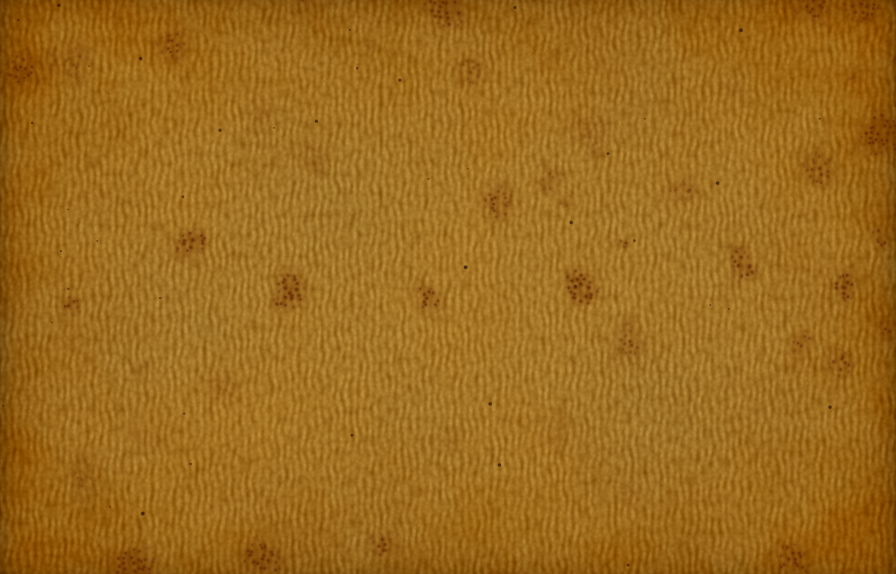
Reproduce this texture procedurally as a WebGL 2 fragment shader.

```glsl
#version 300 es
precision highp float;

uniform vec2 u_resolution;
out vec4 outColor;

vec2 hash2(vec2 c) {
    vec3 q = fract(c.xyx * vec3(0.1031, 0.1030, 0.0973));
    q += dot(q, q.yzx + 33.33);
    return fract((q.xx + q.yz) * q.zy);
}

// Distance to the nearest scattered point
float cellular(vec2 p) {
    vec2 cell = floor(p);
    float nearest = 2.0;
    for (int y = -1; y <= 1; y++) {
        for (int x = -1; x <= 1; x++) {
            vec2 c = cell + vec2(x, y);
            nearest = min(nearest, length(c + hash2(c + 17.0) - p));
        }
    }
    return nearest;
}

// Broad mottling from layered, turning sines
float clouds(vec2 p) {
    float sum = 0.0, amplitude = 0.5;
    for (int i = 0; i < 5; i++) {
        sum += amplitude * sin(p.x + 1.3 * sin(p.y)) * cos(p.y + 0.8 * sin(p.x));
        p = mat2(1.5, 1.1, -1.1, 1.5) * p + 2.7;
        amplitude *= 0.6;
    }
    return sum;
}

// Soft round marks, one per occupied grid cell; radius is in cells
float marks(vec2 p, float share, float radius, float softness) {
    vec2 cell = floor(p);
    float mask = 0.0;
    for (int y = -1; y <= 1; y++) {
        for (int x = -1; x <= 1; x++) {
            vec2 c = cell + vec2(x, y);
            vec2 chance = hash2(c + 71.0);
            float r = radius * mix(0.4, 1.0, chance.y);
            float d = length(c + hash2(c + 5.0) - p);
            float mark = 1.0 - smoothstep(r * (1.0 - softness), r, d);
            mask = max(mask, mark * step(chance.x, share) * mix(0.5, 1.0, chance.y));
        }
    }
    return mask;
}

// Vertical ribs broken into short raised fibres
float weave(vec2 p) {
    float wobble = 0.16 * sin(p.y * 47.0 + p.x * 31.0) + 0.14 * sin(p.y * 113.0 - p.x * 67.0);
    float rib = sin(6.2832 * (78.0 * p.x + wobble));
    float broken = 1.25 - cellular(p * vec2(39.0, 27.0));
    float fibre = 0.46 - cellular(p * vec2(98.0, 56.0));
    float grit = 0.46 - cellular(p * 125.0 + 40.0);
    return 0.5 * rib * broken + 1.1 * fibre + 0.65 * grit;
}

void main() {
    vec2 p = gl_FragCoord.xy / u_resolution.y;
    vec2 size = u_resolution / u_resolution.y;
    vec2 edge = min(p, size - p);
    float mottle = clouds(p * 5.0 + 1.0);
    float blotch = clouds(p * 19.0 + 8.0);

    // Aged ground, deeper and more orange towards the borders
    float age = 0.85 * exp(-edge.x / 0.13) + 0.8 * exp(-edge.y / 0.13);
    age = clamp(age * (1.0 + 0.5 * blotch) + 0.14 * mottle + 0.05 * blotch, 0.0, 1.15);
    vec3 color = mix(vec3(0.638, 0.460, 0.155), vec3(0.580, 0.345, 0.025), age);
    color *= 1.0 + 0.04 * mottle;
    color *= 1.0 - 0.22 * exp(-edge.x / 0.02) - 0.12 * exp(-edge.y / 0.025);

    // Raking light over the weave
    color += weave(p) * vec3(0.092, 0.100, 0.085) * mix(1.0, 0.8, min(age, 1.0));

    // Ragged rust stains, strongest in a middle band and near the borders
    float speckle = cellular(p * 85.0 + 9.0);
    vec2 ragged = p + 0.022 * vec2(blotch, clouds(p * 27.0 + 3.0));
    float band = exp(-pow((p.y - 0.54) / 0.12, 2.0));
    float place = clamp(0.2 + 0.8 * band + 0.8 * exp(-min(edge.x, edge.y) / 0.09), 0.0, 1.0);
    float stain = marks(ragged * 9.0, 0.34, 0.48, 0.95) * place;
    stain *= 0.6 + 0.8 * smoothstep(0.65, 0.15, speckle);
    color = mix(color, vec3(0.46, 0.22, 0.015), clamp(0.72 * stain, 0.0, 0.85));

    // Dark flecks inside the stains and tiny stray specks
    float fleck = smoothstep(0.3, 0.12, speckle) * smoothstep(0.25, 0.7, stain);
    color = mix(color, vec3(0.34, 0.14, 0.01), 0.5 * fleck);
    float speck = marks(p * 15.0 + 30.0, 0.13, 0.075, 0.6);
    color = mix(color, vec3(0.20, 0.08, 0.02), 0.8 * speck);

    outColor = vec4(clamp(color, 0.0, 1.0), 1.0);
}
```
